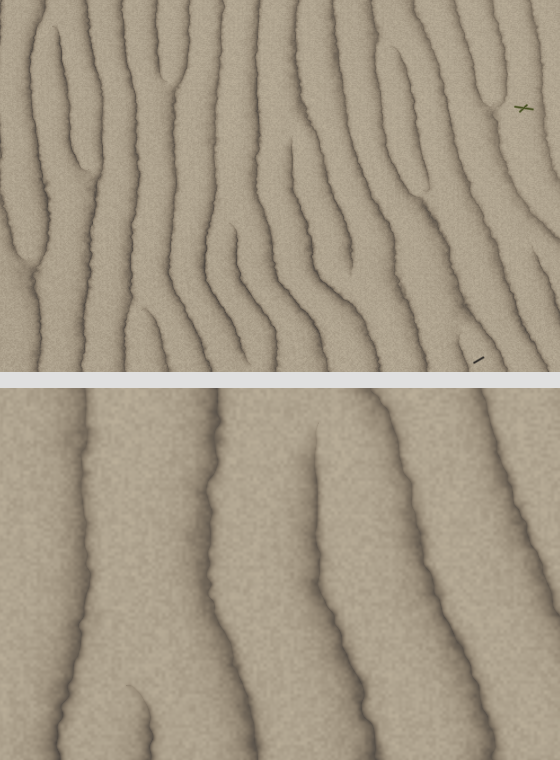
Top: the whole. Bottom: its middle third, enlarged.
Write a Shadertoy shader that draws this texture.

```glsl
#define RIPPLES 9.7
#define DEFECTS 14
#define MEANDER 0.75
#define SHADOW_WIDTH 0.125
#define CREST_WIDTH 0.04
#define SHADOW_DEPTH 0.98
#define GRAIN 0.17
#define SAND_LIGHT vec3(0.69, 0.645, 0.565)
#define SAND_DARK vec3(0.36, 0.33, 0.295)

const float TAU = 6.2831853;

float hash(vec2 p) {
    return fract(sin(dot(p, vec2(127.1, 311.7))) * 43758.5453);
}

float noise(vec2 p) {
    vec2 i = floor(p), f = fract(p);
    f = f * f * (3.0 - 2.0 * f);
    return mix(mix(hash(i), hash(i + vec2(1, 0)), f.x),
               mix(hash(i + vec2(0, 1)), hash(i + vec2(1, 1)), f.x), f.y);
}

float segment(vec2 p, vec2 a, vec2 b) {
    vec2 ab = b - a;
    return length(p - a - ab * clamp(dot(p - a, ab) / dot(ab, ab), 0.0, 1.0));
}

// Ripple phase in x, strength of the line in y
vec2 ripples(vec2 p) {
    float down = 1.0 - p.y;
    float lean = mix(0.04, 0.31, p.x / 1.5) * pow(max(down, 0.0), 1.5);
    float phase = (p.x - lean) * RIPPLES;
    phase += MEANDER * (noise(p * vec2(1.8, 4.2) + 3.7) - 0.5);
    phase += 0.28 * (noise(p * vec2(4.0, 8.0) + 19.0) - 0.5);
    phase += 0.07 * (noise(p * 45.0) - 0.5) + 0.05 * (noise(p * 110.0) - 0.5);

    // Each defect starts or ends one ripple, which makes the forks
    float strength = 1.0;
    for (int i = 0; i < DEFECTS; i++) {
        float k = float(i);
        vec2 centre = vec2(1.5 * (k + 0.2 + 0.6 * hash(vec2(k, 5.0))) / float(DEFECTS),
                           fract(k * 0.618 + 0.31));
        vec2 q = p - centre;
        float turn = mod(k, 2.0) * 2.0 - 1.0;
        phase += turn * atan(q.y, q.x) / TAU;
        strength *= mix(0.25, 1.0, smoothstep(0.0, 0.055, length(q)));
    }
    return vec2(phase, strength);
}

void mainImage(out vec4 fragColor, in vec2 fragCoord) {
    vec2 p = fragCoord / iResolution.y;
    float pixel = 1.0 / iResolution.y;

    // Slow shade on the left of each line, quick return to light on its right
    vec2 ripple = ripples(p);
    float f = fract(ripple.x);
    float shade = max(exp(-(1.0 - f) / SHADOW_WIDTH), exp(-f / CREST_WIDTH));
    float corner = smoothstep(1.3, 2.3, p.x + p.y);
    shade *= SHADOW_DEPTH * ripple.y * mix(0.8, 1.15, noise(p * 7.0));
    shade *= 1.0 - 0.35 * corner;

    // Broad unevenness, darker towards the lower left
    shade += 0.05 * (noise(p * 3.0 + 8.0) - 0.5);
    shade += 0.07 * (1.0 - smoothstep(0.0, 0.9, length(p)));

    // Sand grains
    float grain = noise(p * 330.0) + 0.6 * noise(p * 190.0 + 40.0) - 0.8;
    shade += GRAIN * grain;

    vec3 color = mix(SAND_LIGHT, SAND_DARK, shade);
    float middle = clamp(shade * (1.0 - shade), 0.0, 0.25);
    color -= middle * vec3(0.0, 0.04, 0.08);

    // A green sprig and a dark crumb
    vec2 s = p - vec2(1.41, 0.71);
    float sprig = min(segment(s, vec2(-0.025, 0.003), vec2(0.022, -0.004)),
                      segment(s, vec2(-0.012, -0.01), vec2(0.006, 0.007)));
    color = mix(vec3(0.27, 0.31, 0.12), color, smoothstep(-pixel, pixel, sprig - 0.0025));
    vec2 c = p - vec2(1.288, 0.033);
    float crumb = segment(c, vec2(-0.013, -0.008), vec2(0.011, 0.006));
    color = mix(vec3(0.17, 0.16, 0.15), color, smoothstep(-pixel, pixel, crumb - 0.0025));

    fragColor = vec4(color, 1.0);
}
```
